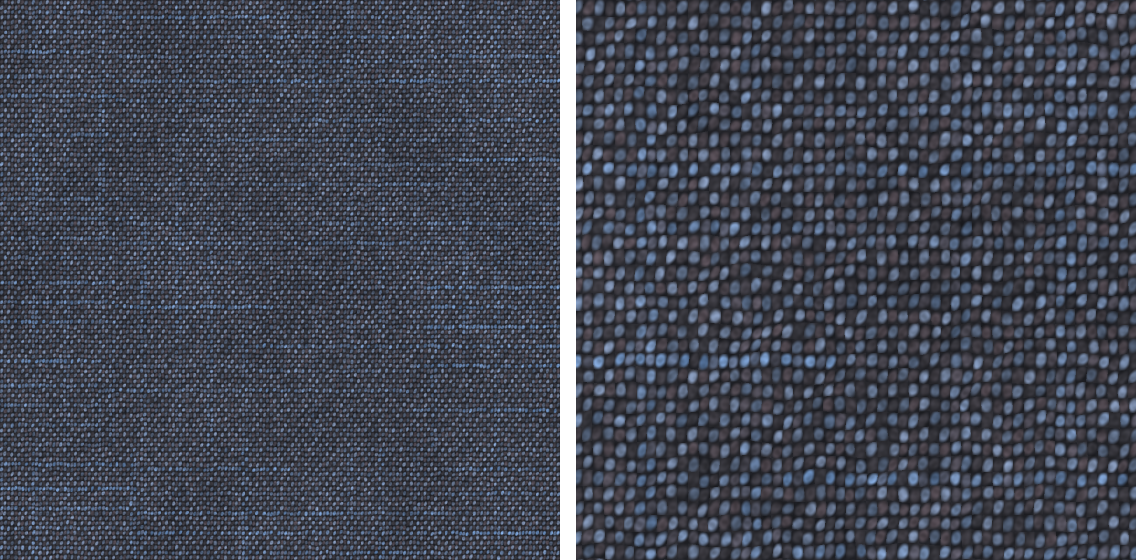
Left, the full canvas; right, a detail of the centre.
A Shadertoy shader for this texture:

```glsl
// Dark woven wool cloth with blue-grey flecks and broken blue check lines.

float hash(vec2 p) {
    vec3 q = fract(p.xyx * vec3(0.1031, 0.103, 0.0973));
    q += dot(q, q.yzx + 33.33);
    return fract((q.x + q.y) * q.z);
}

vec2 gradientDir(vec2 p) {
    float angle = 6.2832 * hash(p);
    return vec2(cos(angle), sin(angle));
}

float gradientNoise(vec2 p) {
    vec2 i = floor(p), f = fract(p);
    vec2 u = f * f * f * (f * (f * 6.0 - 15.0) + 10.0);
    vec2 e = vec2(0.0, 1.0);
    float low = mix(dot(gradientDir(i), f), dot(gradientDir(i + e.yx), f - e.yx), u.x);
    float high = mix(dot(gradientDir(i + e.xy), f - e.xy), dot(gradientDir(i + 1.0), f - 1.0), u.x);
    return mix(low, high, u.y);
}

// Strength of the blue check lines at a weave cell; panels break their alignment.
float checkLines(vec2 cell) {
    vec2 at = cell / vec2(160.0, 114.0);
    float step5 = floor(at.y * 5.0);
    float panel = floor(at.x * 3.6 + 0.45 * hash(vec2(step5, 3.0)));
    vec2 shift = floor(9.0 * vec2(hash(vec2(panel, 17.0)), hash(vec2(panel, 41.0))));
    vec2 pos = cell + shift.yx;
    float row = step(mod(pos.y, 4.2), 0.99);
    float column = step(mod(pos.x, 9.4), 1.99);
    row *= mix(0.15, 1.0, hash(vec2(floor(pos.y / 4.2), panel + 7.0)));
    column *= mix(0.1, 0.65, hash(vec2(floor(pos.x / 9.4), step5 + 29.0)));
    float wear = 0.85 + 0.7 * gradientNoise(cell * vec2(0.06, 0.11));
    return clamp(max(row, column) * wear, 0.0, 1.0);
}

vec3 cloth(vec2 uv) {
    // Slightly wavering threads, crossing in a plain weave
    vec2 p = uv * vec2(160.0, 114.0);
    p += 0.35 * vec2(gradientNoise(uv * 45.0), gradientNoise(uv * 45.0 + 70.0));
    vec2 cell = floor(p);
    vec2 f = fract(p) - 0.5;
    float tone = hash(cell + 5.0);
    float fleck = 1.0 - mod(cell.x + cell.y, 2.0);
    float line = checkLines(cell);

    // Leaning, rounded yarn bumps
    f += 0.16 * (vec2(hash(cell + 11.0), hash(cell + 23.0)) - 0.5);
    f.x -= 0.28 * f.y;
    float bump = 1.0 - smoothstep(0.24, 0.62, length(f * vec2(0.95, 1.05)));

    // Warm dark yarn, cool flecks, and blue yarn along the lines
    vec3 warm = mix(vec3(0.21, 0.21, 0.235), vec3(0.32, 0.285, 0.315), tone);
    vec3 cool = mix(vec3(0.29, 0.33, 0.40), vec3(0.47, 0.52, 0.62), tone);
    vec3 blue = mix(vec3(0.30, 0.43, 0.60), vec3(0.47, 0.63, 0.84), tone);
    cool = mix(cool, blue, 0.15 + 0.75 * line);
    float lightYarn = mix(line * smoothstep(0.15, 0.7, tone) * 0.7, 1.0, fleck);
    vec3 yarn = mix(warm, cool, lightYarn);
    vec3 gap = mix(vec3(0.11, 0.115, 0.135), vec3(0.17, 0.17, 0.19), hash(cell + 61.0));
    vec3 color = mix(gap, yarn, bump);

    // Fibre grain and broad uneven shading
    color *= 1.0 + 0.35 * gradientNoise(uv * vec2(230.0, 260.0));
    return color * (1.0 + 0.12 * gradientNoise(uv * 5.0));
}

void mainImage(out vec4 fragColor, in vec2 fragCoord) {
    // Four samples smooth the fine weave
    vec3 color = vec3(0.0);
    for (int k = 0; k < 4; k++) {
        vec2 offset = vec2(k % 2, k / 2) * 0.5 - 0.25;
        color += cloth((fragCoord + offset) / iResolution.xy);
    }
    fragColor = vec4(color / 4.0, 1.0);
}
```
